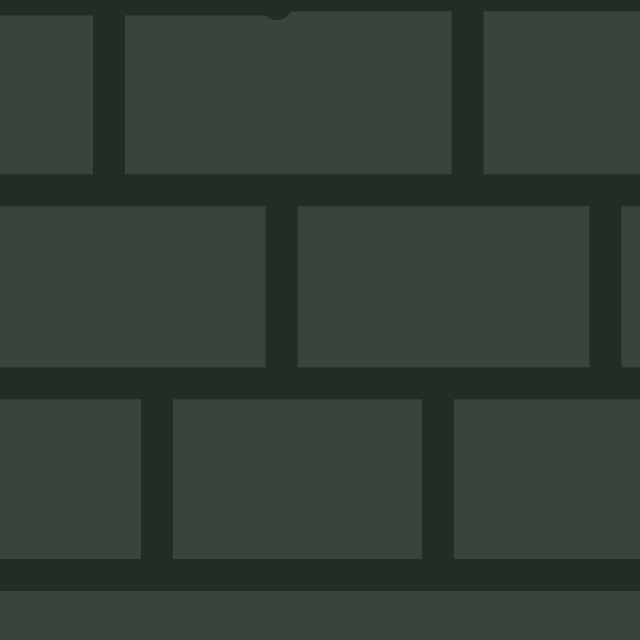
A Shadertoy shader for this pattern:

```glsl
// Height of each mortar bed; the top bed steps up at a break
float bedHeight(int i, float x) {
    float heights[4] = float[4](0.1017, 0.4010, 0.7026, 1.0009);
    return heights[i] + (i == 3 ? 0.0062 * step(0.432, x) : 0.0);
}

// Distance to the nearest upright joint of a course
float jointDistance(int course, float x) {
    // First joint and brick pitch, from the bottom course up
    vec2 spacings[4] = vec2[4](vec2(-0.5, 2.0), vec2(0.245, 0.439),
                               vec2(0.440, 0.506), vec2(0.170, 0.5605));
    vec2 spacing = spacings[min(course, 3)];
    float offset = x - spacing.x;
    return abs(offset - spacing.y * round(offset / spacing.y));
}

float mortarDistance(vec2 p) {
    // Horizontal beds, counting those below to find the course
    float d = 1.0;
    int course = 0;
    for (int i = 0; i < 4; i++) {
        float above = p.y - bedHeight(i, p.x);
        d = min(d, abs(above));
        if (above > 0.0) course++;
    }
    d = min(d, jointDistance(course, p.x));

    // Rounded joint end poking through the top bed
    d = min(d, length(p - vec2(0.4323, 0.9938)));
    return d - 0.025;
}

void mainImage(out vec4 fragColor, in vec2 fragCoord) {
    vec2 p = fragCoord / iResolution.y;
    float pixel = 1.0 / iResolution.y;

    vec3 mortar = vec3(0.129, 0.176, 0.145);
    vec3 brick = vec3(0.224, 0.271, 0.235);
    float face = smoothstep(-0.5 * pixel, 0.5 * pixel, mortarDistance(p));
    fragColor = vec4(mix(mortar, brick, face), 1.0);
}
```
